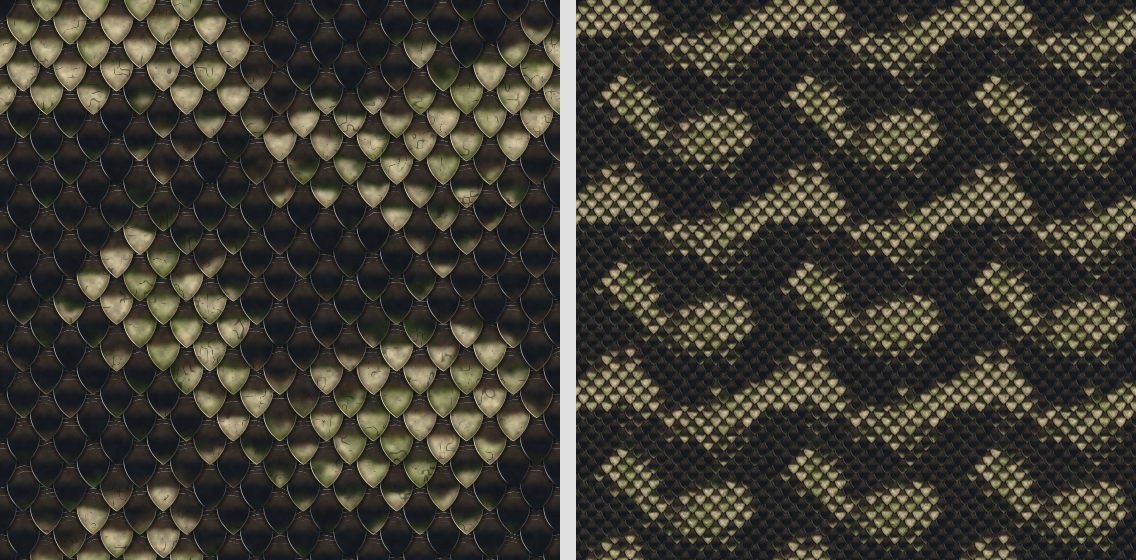
Left, the tile; right, the same tile 3 across and 3 down.
Give the GLSL for this texture, as a WebGL 1 fragment shader.

```glsl
precision highp float;
uniform vec2 u_resolution;

const vec2 GRID = vec2(12.0, 24.0);   // scales across, staggered rows down
const float TAU = 6.2831853;
const float TIP_OFFSET = 0.06;

const vec3 BLACK = vec3(0.082, 0.098, 0.115);
const vec3 BROWN = vec3(0.205, 0.178, 0.155);
const vec3 MOSS = vec3(0.23, 0.27, 0.08);
const vec3 OLIVE = vec3(0.43, 0.44, 0.24);
const vec3 TAN = vec3(0.64, 0.58, 0.44);
const vec3 CREAM = vec3(0.84, 0.82, 0.69);
const vec3 RUST = vec3(0.34, 0.25, 0.14);
const vec3 STEEL = vec3(0.60, 0.62, 0.63);

float hash(vec2 p) {
  return fract(sin(dot(p, vec2(127.1, 311.7))) * 43758.5453);
}

// Value noise that wraps after the given number of cells
float noise(vec2 uv, vec2 cells) {
  vec2 p = uv * cells;
  vec2 i = floor(p);
  vec2 f = fract(p);
  f = f * f * (3.0 - 2.0 * f);
  float a = hash(mod(i, cells));
  float b = hash(mod(i + vec2(1.0, 0.0), cells));
  float c = hash(mod(i + vec2(0.0, 1.0), cells));
  float d = hash(mod(i + 1.0, cells));
  return mix(mix(a, b, f.x), mix(c, d, f.x), f.y);
}

float fbm(vec2 uv, vec2 cells) {
  return 0.55 * noise(uv, cells) + 0.3 * noise(uv, cells * 2.0) + 0.15 * noise(uv, cells * 4.0);
}

// Broad pale patches, positive where scales are light
float patches(vec2 uv) {
  float phase = 0.34 + 0.11 * sin(TAU * (uv.x + 0.05));
  float bands = cos(2.0 * TAU * (uv.y - phase));
  float corner = max(0.0, cos(TAU * (uv.x - 0.08)));
  float corners = corner * corner * cos(TAU * (uv.y - 0.93));
  float middle = max(0.0, cos(TAU * (uv.x - 0.54)));
  float islands = pow(middle, 4.0) * cos(2.0 * TAU * (uv.y - 0.65));
  float columns = cos(2.0 * TAU * (uv.x - 0.29));
  return 0.75 * bands + 0.65 * corners + 0.7 * islands + 0.3 * columns + 1.3 * (fbm(uv, vec2(6.0)) - 0.5);
}

// Half the width of a scale at a height above its tip
float halfWidth(float h) {
  float t = 1.0 - clamp(h / 1.2, 0.0, 1.0);
  return 0.37 * pow(max(1.0 - t * t, 0.0), 0.85);
}

// Distance to the outline, positive inside
float scaleDistance(vec2 q) {
  float slope = (halfWidth(q.y + 0.02) - halfWidth(q.y - 0.02)) / 0.02;
  return (halfWidth(q.y) - abs(q.x)) / sqrt(1.0 + slope * slope);
}

vec3 darkSurface(vec2 q, float grain, float wobble) {
  float band = smoothstep(0.95, 1.5, q.y) * (1.0 - 0.55 * smoothstep(1.65, 2.1, q.y));
  vec3 color = mix(BLACK, BROWN, band) * (0.8 + 0.4 * grain);
  float crease = smoothstep(0.75, 1.0, sin(34.0 * q.y + 9.0 * abs(q.x) + 9.0 * wobble));
  return color + 0.24 * crease * smoothstep(1.5, 1.85, q.y) * smoothstep(0.25, 0.65, grain);
}

vec3 lightSurface(vec2 q, float d, float lit, float tint, float grain, float rust) {
  vec3 color = mix(OLIVE, TAN, smoothstep(0.3, 0.6, tint));
  float glow = smoothstep(0.15, 0.7, q.y) * (1.0 - smoothstep(0.75, 1.3, q.y));
  color = mix(color, CREAM, 0.42 * glow * smoothstep(0.0, 0.2, d));
  color *= mix(0.7, 1.0, smoothstep(0.0, 0.15, d)) * (0.74 + 0.5 * grain);
  vec3 fringe = mix(MOSS, RUST, smoothstep(0.45, 0.65, rust)) * (0.75 + 0.5 * grain);
  return mix(fringe, color, smoothstep(0.35, 1.0, lit));
}

void main() {
  vec2 uv = gl_FragCoord.xy / u_resolution;
  vec2 g = uv * GRID - vec2(0.0, TIP_OFFSET);
  float pixel = GRID.x / min(u_resolution.x, u_resolution.y);

  // Surface wear shared by all layers
  float tint = fbm(uv, vec2(14.0));
  float grain = fbm(uv, vec2(90.0));
  float rust = noise(uv + 0.37, vec2(17.0));
  float wobble = noise(uv, vec2(40.0));
  float vein = abs(noise(uv, vec2(96.0, 70.0)) - 0.5);
  float scratch = (1.0 - smoothstep(0.01, 0.07, vein)) * smoothstep(0.5, 0.75, noise(uv, vec2(47.0)));
  float speck = smoothstep(0.86, 0.97, noise(uv, vec2(190.0)));

  vec3 color = BROWN;
  // Upper scales lie over the lower ones
  for (int i = 0; i < 3; i++) {
    float row = floor(g.y) - 2.0 + float(i);
    float shift = 0.5 - 0.5 * mod(row, 2.0);
    float column = floor(g.x - shift + 0.5) + shift;
    vec2 id = vec2(column, row);
    vec2 q = g - id;
    float d = scaleDistance(q);
    float variation = hash(mod(id, GRID));

    // Pale coat, reaching further up the scale inside a patch
    float reach = patches((id + vec2(0.0, 0.8)) / GRID) + 0.6 * (variation - 0.5);
    float lit = smoothstep(-0.25, 0.5, reach + 0.45 - 0.6 * q.y + 1.1 * (tint - 0.5));
    // Mossy residue left on the tips of dark scales
    float residue = (1.0 - smoothstep(0.1, 0.7, q.y)) * smoothstep(0.35, 0.65, tint + 0.3 * (variation - 0.5));
    lit = max(lit, 0.6 * residue);
    lit *= 1.0 - smoothstep(0.95, 1.75, q.y);
    vec3 coat = lightSurface(q, d, lit, tint + 0.25 * (variation - 0.5), grain, rust);
    coat *= 1.0 - 0.4 * scratch - 0.25 * speck;
    vec3 surface = mix(darkSurface(q, grain, wobble), coat, lit);

    // Thin broken rim, brighter on the left
    float rim = 1.0 - smoothstep(0.02, 0.02 + max(0.012, pixel), d);
    float side = mix(1.0, 0.35, smoothstep(-0.08, 0.08, q.x));
    float span = smoothstep(0.1, 0.5, q.y) * (1.0 - smoothstep(0.95, 1.5, q.y));
    float glint = mix(0.5, 1.0, smoothstep(0.3, 0.6, wobble));
    float strength = side * glint * mix(span, 1.0 - smoothstep(0.9, 1.5, q.y), lit);
    surface = mix(surface, mix(STEEL, CREAM, lit), 0.9 * rim * strength);

    // Soft shadow below, then the scale itself
    float shadow = smoothstep(-0.1, 0.0, d) * smoothstep(0.0, 0.3, q.y);
    color *= 1.0 - 0.4 * shadow;
    color = mix(color, surface, smoothstep(0.0, pixel, d));
  }
  gl_FragColor = vec4(color, 1.0);
}
```
